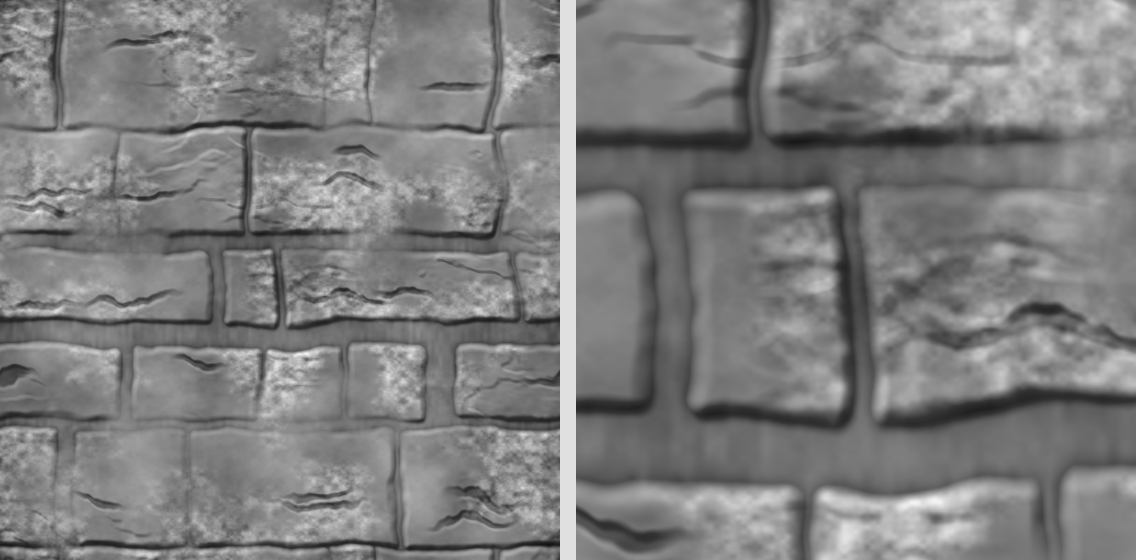
Left: the whole. Right: its middle third, enlarged.
A Shadertoy shader for this texture map:

```glsl
const int ROWS = 5;
const int JOINTS = 4;

// Bottom and top of each course; joint centres and half widths along it
const vec2 COURSE[5] = vec2[5](vec2(.026, .234), vec2(.255, .382),
    vec2(.427, .551), vec2(.582, .768), vec2(.775, 1.021));
const vec4 JOINT_X[5] = vec4[5](
    vec4(.116, .335, .710, .710), vec4(.227, .471, .618, .784),
    vec4(.383, .495, .926, .926), vec4(.208, .436, .900, .900),
    vec4(.104, .582, .664, .885));
const vec4 JOINT_GAP[5] = vec4[5](
    vec4(.018, .005, .006, .006), vec4(.012, .004, .007, .029),
    vec4(.012, .008, .005, .005), vec4(.001, .006, .006, .006),
    vec4(.007, .001, .001, .007));

struct Wall {
    float edge;   // signed distance to the nearest stone
    float crack;  // crack coverage
};

struct Surface {
    float height;
    float face;
    float rough;
    Wall wall;
};

float hash(vec2 p) {
    return fract(sin(dot(p, vec2(127.1, 311.7))) * 43758.545);
}

// Value noise that tiles over the unit square
float noise(vec2 p, vec2 period) {
    p *= period;
    vec2 i = floor(p), f = fract(p);
    f = f * f * (3.0 - 2.0 * f);
    vec2 a = mod(i, period), b = mod(i + 1.0, period);
    return mix(mix(hash(a), hash(vec2(b.x, a.y)), f.x),
               mix(hash(vec2(a.x, b.y)), hash(b), f.x), f.y);
}

float fbm(vec2 p, vec2 period, int octaves) {
    float sum = 0.0, total = 0.0, weight = 1.0;
    for (int i = 0; i < octaves; i++) {
        sum += weight * noise(p, period);
        total += weight;
        weight *= 0.5;
        period *= 2.0;
    }
    return sum / total;
}

float roundedBox(vec2 p, vec2 extent, float radius) {
    vec2 q = abs(p) - extent + radius;
    return length(max(q, 0.0)) + min(max(q.x, q.y), 0.0) - radius;
}

// Ragged sliver that tapers to both ends
float crackLine(vec2 p, float span, float tilt, float bend) {
    float t = p.x / span;
    float y = p.y - tilt * p.x - bend;
    float width = 0.004 * max(1.0 - t * t, 0.0);
    return (1.0 - smoothstep(0.0, 0.006, abs(y) - width))
         * (1.0 - smoothstep(0.3, 1.0, abs(t)));
}

Wall masonry(vec2 p, float bend) {
    Wall wall = Wall(1.0, 0.0);
    for (int row = 0; row < ROWS; row++) {
        for (int k = 0; k < JOINTS; k++) {
            int next = (k + 1) % JOINTS;
            float left = JOINT_X[row][k] + JOINT_GAP[row][k];
            float right = JOINT_X[row][next] - JOINT_GAP[row][next] + float(k == JOINTS - 1);
            vec2 low = vec2(left, COURSE[row].x), high = vec2(right, COURSE[row].y);
            vec2 extent = 0.5 * (high - low);
            if (extent.x < 0.01) continue;
            vec2 q = fract(p - 0.5 * (low + high) + 0.5) - 0.5;
            wall.edge = min(wall.edge, roundedBox(q, extent, 0.009));
            // Wide stones split twice, narrow ones not at all
            int splits = int(extent.x / 0.075);
            for (int n = 0; n < min(splits, 2); n++) {
                vec2 id = vec2(row * 4 + k, n + 3);
                vec2 centre = extent * (vec2(hash(id), hash(id + 7.3)) - 0.5) * 1.1;
                float span = min(extent.x * 0.7, mix(0.05, 0.12, hash(id + 2.1)));
                float tilt = 0.4 * (hash(id + 5.7) - 0.5);
                wall.crack = max(wall.crack, crackLine(q - centre, span, tilt, bend));
            }
        }
    }
    return wall;
}

Surface relief(vec2 p) {
    vec2 warp = vec2(fbm(p, vec2(9.0), 4), fbm(p + 0.37, vec2(9.0), 4)) - 0.5;
    float bend = 0.06 * (fbm(p + 0.53, vec2(14.0, 8.0), 4) - 0.5);
    Wall wall = masonry(p + 0.035 * warp, bend);
    float worn = smoothstep(0.42, 0.68, fbm(p + 0.61, vec2(7.0), 3));
    float face = mix(1.0 - smoothstep(-0.010, 0.004, wall.edge), 0.7, 0.85 * worn);
    float rough = face * smoothstep(0.42, 0.64, fbm(p + 0.23, vec2(7.0, 9.0), 5));
    // Broken ledges along noise contours
    float level = 6.0 * fbm(p + 0.03 * warp, vec2(4.0, 9.0), 5);
    float ledge = smoothstep(0.0, 0.2, fract(level)) - fract(level);
    float broken = smoothstep(0.46, 0.64, fbm(p + 0.81, vec2(6.0), 3));
    float lumps = fbm(p, vec2(16.0, 26.0), 4) - 0.5;
    float height = face * (1.0 + 0.6 * broken * ledge + 0.8 * lumps * (0.25 + rough));
    return Surface(height - 0.4 * wall.crack, face, rough, wall);
}

void mainImage(out vec4 fragColor, in vec2 fragCoord) {
    vec2 p = fragCoord / iResolution.xy;
    Surface here = relief(p);
    float slope = here.height - relief(p + vec2(-0.003, 0.006)).height;

    // Soft stains, stone faces and mortar streaks
    float tone = 0.45 + 0.06 * here.face + 0.42 * (fbm(p, vec2(8.0), 4) - 0.5);
    tone += 0.07 * (1.0 - here.face) * (noise(p, vec2(150.0, 45.0)) - 0.5);

    // Light from above, with pale crumbled grain
    tone += slope * (slope > 0.0 ? 0.22 : 0.34);
    float grain = fbm(p, vec2(75.0, 85.0), 3) - 0.5;
    tone += here.rough * (0.12 + 0.5 * grain) + 0.06 * grain;

    // Shade in joints and cracks
    float joint = exp(-abs(here.wall.edge - 0.002) / 0.005) * (1.0 - here.face);
    tone -= 0.13 * joint + 0.17 * here.wall.crack;
    tone = max(tone, 0.2 + 0.4 * (tone - 0.2));
    fragColor = vec4(vec3(clamp(tone, 0.06, 0.95)), 1.0);
}
```
